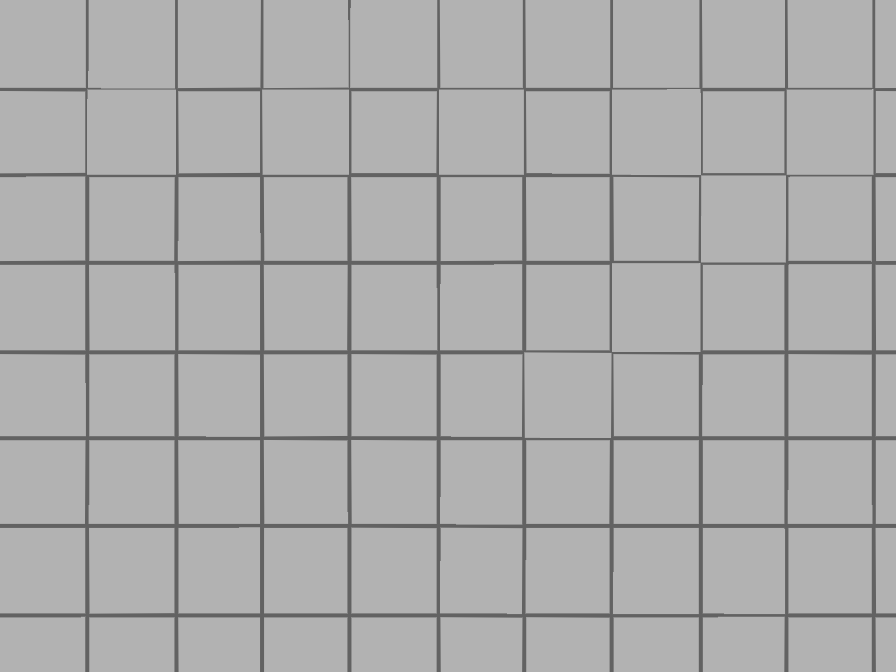
Give the GLSL for this pattern, as a Shadertoy shader.

```glsl
// Pale square tiles parted by dark joints, laid row by row from the top left.
// Joint lines drift in a three-step rhythm; some swollen tiles squeeze their
// joints, and hashed wear makes a few tile edges step or lean.

const float TAU = 6.2831853;
const vec2 PITCH = vec2(0.13005, 0.1305);   // tile size in canvas heights
const vec2 OFFSET = vec2(0.0007, 0.0005);
const float DRIFT = 0.0018;
const vec3 TILE_COLOR = vec3(0.70);
const vec3 JOINT_COLOR = vec3(0.385);

float hash(vec3 p) {
    p = fract(p * 0.1031);
    p += dot(p, p.zyx + 31.32);
    return fract((p.x + p.y) * p.z);
}

// Position of the joint lines before the given column and row
vec2 jointLine(vec2 index) {
    return OFFSET + index * PITCH + DRIFT * cos(TAU * (index - vec2(2.0, 1.0)) / 3.0);
}

// Column and row of the tile holding p, corrected for the drift
vec2 findTile(vec2 p) {
    vec2 tile = floor((p - OFFSET) / PITCH);
    tile += step(jointLine(tile + 1.0), p) + step(jointLine(tile), p) - 1.0;
    return max(tile, 0.0);
}

// Alternate tiles of the second row and a short diagonal below it
bool isSwollen(vec2 tile) {
    bool alternate = tile.y == 1.0 && mod(tile.x, 2.0) == 1.0;
    bool diagonal = tile.x + tile.y == 10.0 && tile.y >= 1.0 && tile.y <= 4.0;
    return alternate || diagonal;
}

// Half the joint width on this tile's side
float jointInset(vec2 tile) {
    if (isSwollen(tile)) return 0.0005;
    return tile.y == 0.0 ? 0.0021 : 0.0030;
}

// Small shift of one tile edge; t runs from 0 to 1 along that edge
float edgeWear(vec2 tile, float side, float t) {
    float seed = hash(vec3(tile, side + 1.0));
    float cut = hash(vec3(tile.yx, side + 7.0));
    float chip = step(0.88, seed) * step(cut, t) * 0.0010;
    float lean = step(seed, 0.25) * (t - 0.5) * 0.0008;
    return lean - chip;
}

// Signed distance to the worn tile, negative inside
float tileDistance(vec2 p, vec2 tile) {
    vec2 low = jointLine(tile);
    vec2 high = jointLine(tile + 1.0);
    vec2 along = clamp((p - low) / (high - low), 0.0, 1.0);
    low = mix(low, vec2(-1.0), lessThan(tile, vec2(0.5)));  // open canvas border
    vec2 wearLow = vec2(edgeWear(tile, 0.0, along.y), edgeWear(tile, 1.0, along.x));
    vec2 wearHigh = vec2(edgeWear(tile, 2.0, along.y), edgeWear(tile, 3.0, along.x));
    vec2 d = max(low + wearLow - p, p - high + wearHigh) + jointInset(tile);
    return max(d.x, d.y);
}

void mainImage(out vec4 fragColor, in vec2 fragCoord) {
    float pixel = 1.0 / iResolution.y;
    vec2 p = vec2(fragCoord.x, iResolution.y - fragCoord.y) * pixel;
    vec2 tile = findTile(p);

    // Blend joint and tile over one pixel
    float coverage = clamp(0.5 - tileDistance(p, tile) / pixel, 0.0, 1.0);
    fragColor = vec4(mix(JOINT_COLOR, TILE_COLOR, coverage), 1.0);
}
```
